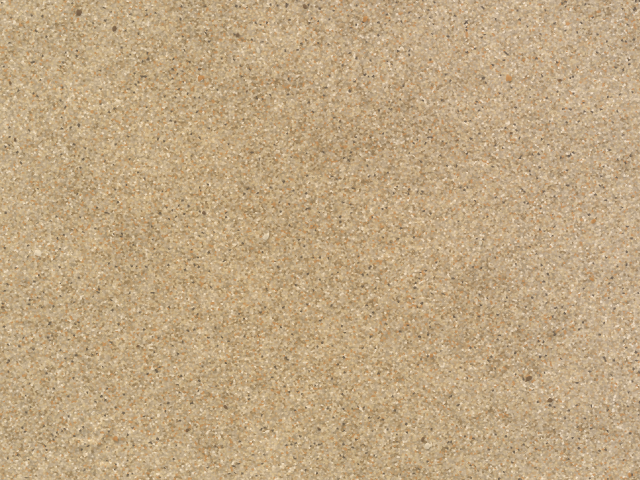
Reproduce this texture procedurally as a WebGL 1 fragment shader.

```glsl
precision highp float;
uniform vec2 u_resolution;

float hash(vec2 p) {
  vec3 q = fract(p.xyx * vec3(0.1031, 0.1030, 0.0973));
  q += dot(q, q.yzx + 33.33);
  return fract((q.x + q.y) * q.z);
}

vec2 hash2(vec2 p) {
  return vec2(hash(p), hash(p + 71.7));
}

float noise(vec2 p) {
  vec2 i = floor(p), f = fract(p);
  f = f * f * (3.0 - 2.0 * f);
  return mix(mix(hash(i), hash(i + vec2(1.0, 0.0)), f.x),
             mix(hash(i + vec2(0.0, 1.0)), hash(i + 1.0), f.x), f.y);
}

float fbm(vec2 p) {
  float sum = 0.0, weight = 0.5;
  for (int i = 0; i < 4; i++) {
    sum += weight * noise(p);
    p = p * 2.03 + 17.3;
    weight *= 0.5;
  }
  return sum / 0.9375;
}

// Mineral colour chosen by share
vec3 mineral(float pick) {
  vec3 c = vec3(0.74, 0.66, 0.54);
  c = mix(c, vec3(0.81, 0.73, 0.60), step(0.25, pick));
  c = mix(c, vec3(0.78, 0.69, 0.53), step(0.43, pick));
  c = mix(c, vec3(0.68, 0.60, 0.47), step(0.63, pick));
  c = mix(c, vec3(0.73, 0.62, 0.46), step(0.76, pick));
  return mix(c, vec3(0.63, 0.53, 0.38), step(0.95, pick));
}

// Nearest grain of a jittered cell pattern
vec3 grains(vec2 p, float warmth) {
  vec2 cell = floor(p), nearest = cell;
  float best = 9.0;
  for (int y = -1; y <= 1; y++) {
    for (int x = -1; x <= 1; x++) {
      vec2 id = cell + vec2(x, y);
      vec2 d = id + hash2(id) - p;
      float dist = dot(d, d);
      if (dist < best) { best = dist; nearest = id; }
    }
  }
  vec3 c = mineral(clamp(hash(nearest + 13.1) + warmth, 0.0, 1.0));
  float rare = hash(nearest + 41.9);
  c *= 0.96 + 0.1 * hash(nearest + 29.3);
  c = mix(c, vec3(0.47, 0.41, 0.33), step(rare, 0.012));
  c = mix(c, vec3(0.76, 0.58, 0.38), step(0.96 - 0.15 * warmth, rare));
  c = mix(c, vec3(0.90, 0.83, 0.72), step(0.012, rare) * step(rare, 0.04));
  return c * (1.03 - 0.12 * best);
}

// Sparse larger pebbles, each with a small shadow
vec3 pebbles(vec3 c, vec2 p) {
  vec2 cell = floor(p / 0.085);
  float blur = 0.7 / u_resolution.y;
  for (int y = -1; y <= 1; y++) {
    for (int x = -1; x <= 1; x++) {
      vec2 id = cell + vec2(x, y) + 50.0;
      float kind = hash(id + 3.7);
      float present = step(hash(id + 8.3), 0.35);
      float size = mix(0.0018, 0.0068, pow(hash(id + 5.1), 3.0));
      float turn = 6.283 * hash(id + 9.9);
      vec2 d = p - (id - 50.0 + hash2(id)) * 0.085;
      vec2 axis = vec2(cos(turn), sin(turn));
      vec2 local = vec2(dot(d, axis) * 0.75, dot(d, vec2(-axis.y, axis.x)) * 1.15);
      float wobble = size * 0.8 * (noise(p * 200.0) - 0.5);
      float shape = length(local) - size - wobble;
      float shadow = length(d + vec2(-0.001, 0.002)) - size;
      vec3 stone = mix(vec3(0.46, 0.36, 0.26), vec3(0.76, 0.54, 0.32), step(0.3, kind));
      stone = mix(stone, vec3(0.90, 0.83, 0.71), step(0.75, kind));
      stone *= 0.94 + 0.12 * noise(p * 240.0) + 12.0 * d.y;
      c *= 1.0 - 0.15 * present * (1.0 - smoothstep(-blur, blur + 0.002, shadow));
      c = mix(c, stone, 0.85 * present * (1.0 - smoothstep(-blur, blur, shape)));
    }
  }
  return c;
}

void main() {
  vec2 p = gl_FragCoord.xy / u_resolution.y;
  float aspect = u_resolution.x / u_resolution.y;

  // Broad tint: warmer toward the middle, mottled in soft patches
  float middle = 1.0 - smoothstep(0.1, 0.8, length(p - vec2(0.5 * aspect, 0.5)));
  float patches = fbm(p * vec2(7.0, 10.0)) - 0.5;
  float clumps = fbm(p * vec2(45.0, 60.0)) - 0.5;
  float warmth = 0.05 * middle + 0.15 * patches + 0.25 * clumps;

  // Four spread samples soften the tiny grains
  vec3 c = vec3(0.0);
  for (int i = 0; i < 4; i++) {
    vec2 offset = vec2(mod(float(i), 2.0), floor(float(i) * 0.5)) - 0.5;
    c += 0.25 * grains((p + offset * 0.0014) * vec2(235.0, 260.0), warmth);
  }
  c = mix(vec3(0.748, 0.659, 0.520), c, 1.05);
  c *= 1.0 - 0.08 * patches - 0.06 * clumps - 0.02 * middle;
  c *= mix(vec3(1.0), vec3(1.01, 0.995, 0.97), middle);
  c.b += 0.02 * smoothstep(0.7, 1.6, p.x + p.y * 0.6);

  // Fine relief lit from above, with a crumbled patch at lower left
  float crumble = 1.0 - smoothstep(0.02, 0.09, length(p - vec2(0.2, 0.08)));
  float relief = noise(p * 65.0) - noise(p * 65.0 + vec2(-0.25, 0.45));
  c *= 1.0 + relief * (0.03 + 0.2 * crumble);

  gl_FragColor = vec4(clamp(pebbles(c, p), 0.0, 1.0), 1.0);
}
```
